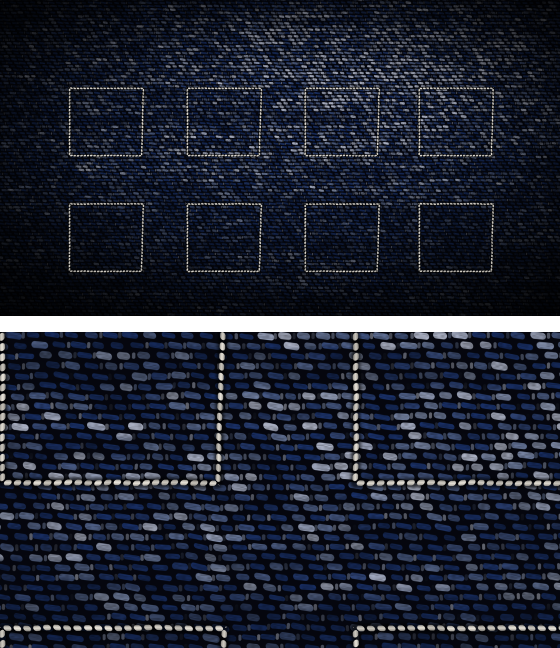
Top: the whole. Bottom: its middle third, enlarged.
Give the GLSL for this texture, as a Shadertoy shader.

```glsl
// Dark indigo denim carrying a 4 x 2 grid of pale stitched boxes.
// The twill is rows of staggered capsule threads, tinted by streaky noise;
// the seams are dashes laid along a box distance function, under a vignette.
#define GRID vec2(4.0, 2.0)          // boxes across and down
#define FIRST_BOX vec2(0.337, 0.248) // centre of the lower left box
#define BOX_PITCH vec2(0.373, 0.366)
#define BOX_HALF vec2(0.117, 0.1065)
#define STITCH_PITCH 0.0106
#define STITCH_HALF vec2(0.0040, 0.0029)
#define THREAD_PITCH vec2(0.0205, 0.0106)
#define TWILL_SHIFT 0.37
#define FADE 0.62                    // strength of the worn patches

const vec3 SHADE = vec3(0.018, 0.025, 0.055);
const vec3 INDIGO = vec3(0.065, 0.125, 0.27);
const vec3 SLATE = vec3(0.25, 0.29, 0.38);
const vec3 WORN = vec3(0.50, 0.51, 0.55);
const vec3 COTTON = vec3(0.91, 0.89, 0.85);

float hash(vec2 p) {
    return fract(sin(dot(p, vec2(12.9898, 78.233))) * 43758.55);
}

float noise(vec2 p) {
    vec2 i = floor(p), f = fract(p);
    f = f * f * (3.0 - 2.0 * f);
    return mix(mix(hash(i), hash(i + vec2(1, 0)), f.x),
               mix(hash(i + vec2(0, 1)), hash(i + vec2(1, 1)), f.x), f.y);
}

// Signed distance to a bar with rounded ends
float bar(vec2 p, vec2 halfSize) {
    float r = min(halfSize.x, halfSize.y);
    vec2 q = abs(p) - halfSize + r;
    return length(max(q, 0.0)) + min(max(q.x, q.y), 0.0) - r;
}

float cover(float d, float aa) {
    return 1.0 - smoothstep(-aa, aa, d);
}

// Worn amount: soft bright patches broken by horizontal streaks
float wearAt(vec2 p) {
    vec2 right = (p - vec2(1.25, 0.78)) / vec2(0.55, 0.27);
    vec2 left = (p - vec2(0.55, 0.49)) / vec2(0.60, 0.09);
    vec2 top = (p - vec2(0.60, 0.84)) / vec2(0.65, 0.12);
    float patches = exp(-dot(right, right)) + 0.4 * exp(-dot(left, left))
                  + 0.45 * exp(-dot(top, top));
    float streak = 0.6 * noise(p * vec2(3.0, 42.0)) + 0.4 * noise(p * vec2(7.0, 95.0));
    return FADE * patches + 0.75 * (streak - 0.5);
}

vec3 denim(vec2 p, float aa) {
    float wear = wearAt(p);
    // Bend the rows slightly, then stagger them into a diagonal twill
    vec2 q = p + 0.003 * (vec2(noise(p * 35.0), noise(p * 28.0 + 9.0)) - 0.5);
    q /= THREAD_PITCH;
    float row = floor(q.y);
    q.x += row * TWILL_SHIFT + 0.18 * hash(vec2(row, 3.0));
    vec2 cell = vec2(floor(q.x), row);
    vec2 local = (fract(q) - 0.5) * THREAD_PITCH;
    float tone = hash(cell), size = hash(cell + 41.0);

    // Long thread, tilted a little
    vec2 t = local + vec2(0.0, 0.14 * local.x);
    float d = bar(t, THREAD_PITCH * vec2(0.30 + 0.14 * size, 0.25 + 0.11 * tone));
    float level = tone + 0.65 * wear;
    vec3 dye = mix(INDIGO, SLATE, smoothstep(0.50, 1.05, level));
    dye = mix(dye, WORN, smoothstep(0.90, 1.25, level) * 0.8);
    dye *= clamp(0.75 + 0.6 * wear + 0.35 * size, 0.35, 1.35);
    dye *= 0.85 + 0.3 * noise(p * vec2(260.0, 700.0));
    vec3 color = mix(SHADE, dye, cover(d, aa));

    // Short pale crossing thread in the gap between long ones
    vec2 gap = vec2(fract(q.x + 0.5) - 0.5, fract(q.y) - 0.5) * THREAD_PITCH;
    vec2 gapCell = vec2(floor(q.x + 0.5), row);
    float speck = cover(bar(gap, vec2(0.0017, 0.0033)), aa);
    float shown = smoothstep(0.45, 0.95, hash(gapCell + 17.0) + 0.4 * wear);
    return mix(color, mix(SLATE, WORN, hash(gapCell + 5.0)), speck * shown * 0.75);
}

// Blend the nearest stitched box over the cloth
vec3 addSeam(vec3 cloth, vec2 p, float aa) {
    vec2 id = clamp(floor((p - FIRST_BOX) / BOX_PITCH + 0.5), vec2(0.0), GRID - 1.0);
    vec2 l = p - FIRST_BOX - id * BOX_PITCH;
    l.x += 0.012 * step(2.5, id.x);
    // The right side leans inwards towards the bottom
    l.x *= 1.0 + step(0.0, l.x) * 0.028 * (1.0 - l.y / BOX_HALF.y);
    l += 0.0016 * (vec2(noise(p * 45.0), noise(p * 45.0 + 7.0)) - 0.5);

    vec2 e = abs(l) - BOX_HALF;
    float d = length(max(e, 0.0)) + min(max(e.x, e.y), 0.0);
    float along = (e.x > e.y ? l.y : l.x) / STITCH_PITCH;
    float index = floor(along);
    vec2 s = vec2((fract(along) - 0.5) * STITCH_PITCH, d);
    s.x += 0.3 * s.y;
    float thread = cover(bar(s, STITCH_HALF), aa);
    float shine = 0.82 + 0.18 * hash(vec2(index, id.x + 7.0 * id.y));
    shine *= 1.0 - 0.25 * smoothstep(0.0, STITCH_HALF.y, abs(d));

    cloth *= 1.0 - 0.65 * (1.0 - smoothstep(0.002, 0.008, abs(d)));
    return mix(cloth, COTTON * shine, thread);
}

void mainImage(out vec4 fragColor, in vec2 fragCoord) {
    vec2 p = fragCoord / iResolution.y;
    float aa = 0.7 / iResolution.y;
    vec3 color = denim(p, aa);

    // Vignette, gentler on the seams than on the cloth
    vec2 v = (fragCoord / iResolution.xy - vec2(0.52, 0.54)) * 2.0;
    float light = 1.0 - 0.85 * smoothstep(0.35, 1.45, length(v * vec2(0.95, 1.0)));
    color = addSeam(color * light, p, aa) * mix(1.0, light, 0.12);
    fragColor = vec4(color, 1.0);
}
```
